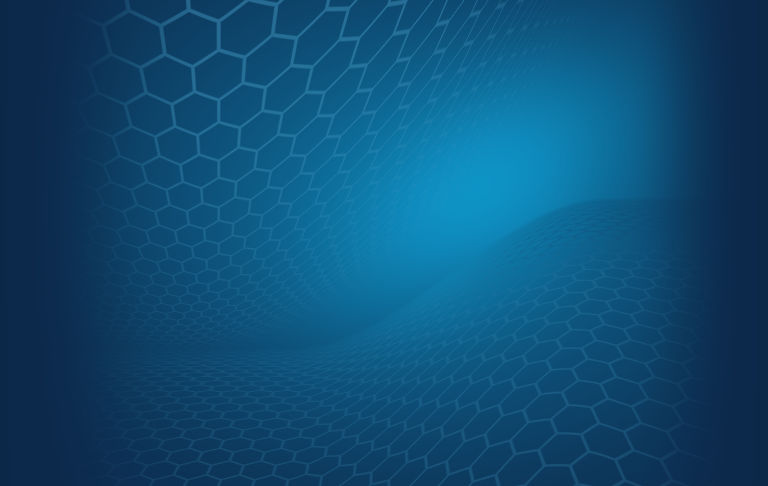
Write a WebGL 1 fragment shader that draws this background.

```glsl
precision highp float;

uniform vec2 u_resolution;

const vec3 NAVY = vec3(0.048, 0.155, 0.288);
const vec3 AZURE = vec3(0.055, 0.585, 0.785);
const vec3 LINE_TINT = vec3(0.25, 0.58, 0.74);

// Lengths are in canvas heights
const float DESIGN_ASPECT = 1.58;
const vec2 WIDE_CENTER = vec2(0.87, 0.57);
const vec2 WIDE_RADIUS = vec2(0.65, 0.50);
const vec2 CORE_CENTER = vec2(1.03, 0.64);
const vec2 CORE_RADIUS = vec2(0.38, 0.20);
const vec2 CORE_AXIS = vec2(0.8, 0.6);
const float WIDE_STRENGTH = 0.62;
const float CORE_STRENGTH = 0.40;

const float UPPER_ROW_RATE = 0.13;
const float LOWER_ROW_RATE = 0.11;
const float LINE_HALF_WIDTH = 0.035;
const float UPPER_OPACITY = 0.50;
const float LOWER_OPACITY = 0.26;

float gaussian(vec2 d) {
    return exp(-dot(d, d));
}

// Distance from the nearest border of unit-wide, pointy-top hexagons
float hexBorder(vec2 p) {
    vec2 period = vec2(1.0, 1.7320508);
    vec2 a = mod(p, period) - 0.5 * period;
    vec2 b = mod(p - 0.5 * period, period) - 0.5 * period;
    vec2 q = abs(dot(a, a) < dot(b, b) ? a : b);
    return 0.5 - max(q.x, dot(q, vec2(0.5, 0.8660254)));
}

// Hexagon rows grow in proportion to depth, columns fan out from centerX
float hexSheet(float x, float centerX, float depth, float rowRate, float cellWidth) {
    float t = max(depth, 0.012);
    vec2 cell = vec2((x - centerX) / cellWidth, 0.866 * log(t) / rowRate);
    float pixel = 1.0 / (u_resolution.y * min(cellWidth, rowRate * t));
    float soft = clamp(0.7 * pixel, 0.01, 0.30);
    float line = 1.0 - smoothstep(LINE_HALF_WIDTH - soft, LINE_HALF_WIDTH + soft, hexBorder(cell));
    return line * (1.0 - smoothstep(0.25, 0.75, pixel) * 0.7);
}

// Upper edge of the lower sheet, a trough rising into a crest
float crest(float x) {
    return 0.28 + 0.31 * smoothstep(0.6, 1.25, x);
}

// Vanishing edge of the upper sheet, sweeping up to the right
float upperBase(float x) {
    float rise = max(x - 0.35, 0.0);
    return 0.24 + 0.9 * rise * rise;
}

float glowAt(vec2 p) {
    vec2 d = p - CORE_CENTER;
    vec2 along = vec2(dot(d, CORE_AXIS), dot(d, vec2(-CORE_AXIS.y, CORE_AXIS.x)));
    return WIDE_STRENGTH * gaussian((p - WIDE_CENTER) / WIDE_RADIUS)
         + CORE_STRENGTH * gaussian(along / CORE_RADIUS);
}

void main() {
    vec2 uv = gl_FragCoord.xy / u_resolution;
    vec2 p = vec2(uv.x * DESIGN_ASPECT, uv.y);

    float lowerDepth = crest(p.x) - p.y;
    float upperDepth = p.y - upperBase(p.x);
    float below = smoothstep(-0.006, 0.006, lowerDepth);
    float rightSide = smoothstep(0.85, 1.15, p.x);

    // Glow, dark sides and the soft shadow under the crest
    float sides = smoothstep(0.0, 0.20, uv.x) * (1.0 - smoothstep(0.82, 0.99, uv.x));
    float glow = glowAt(p) * sides;
    glow *= 1.0 - 0.14 * below * rightSide * exp(-max(lowerDepth, 0.0) / 0.12);
    glow *= 1.0 - 0.08 * (1.0 - below) * (1.0 - rightSide) * exp(min(lowerDepth, 0.0) / 0.08);
    vec3 color = mix(NAVY, AZURE, glow);

    // Upper sheet
    float upper = hexSheet(p.x, 0.45, upperDepth, UPPER_ROW_RATE, 0.02 + 0.14 * max(upperDepth, 0.0));
    float upperFade = smoothstep(0.08, 0.27, uv.x) * (1.0 - smoothstep(0.58, 0.88, uv.x));
    upperFade *= smoothstep(0.0, 0.10, upperDepth) * mix(0.5, 1.0, smoothstep(0.1, 0.6, upperDepth));
    color = mix(color, LINE_TINT, upper * upperFade * UPPER_OPACITY * (1.0 - below));

    // Lower sheet, with dark marks along the bright crest
    float lower = hexSheet(p.x, 0.8, lowerDepth + 0.02, LOWER_ROW_RATE, 0.045 + 0.09 * max(lowerDepth, 0.0));
    float lowerFade = smoothstep(0.08, 0.28, uv.x) * (1.0 - smoothstep(0.78, 0.95, uv.x)) * below;
    float nearCrest = rightSide * (1.0 - smoothstep(0.04, 0.16, lowerDepth));
    vec3 lowerTint = mix(LINE_TINT, NAVY, nearCrest);
    color = mix(color, lowerTint, lower * lowerFade * LOWER_OPACITY);

    gl_FragColor = vec4(color, 1.0);
}
```
